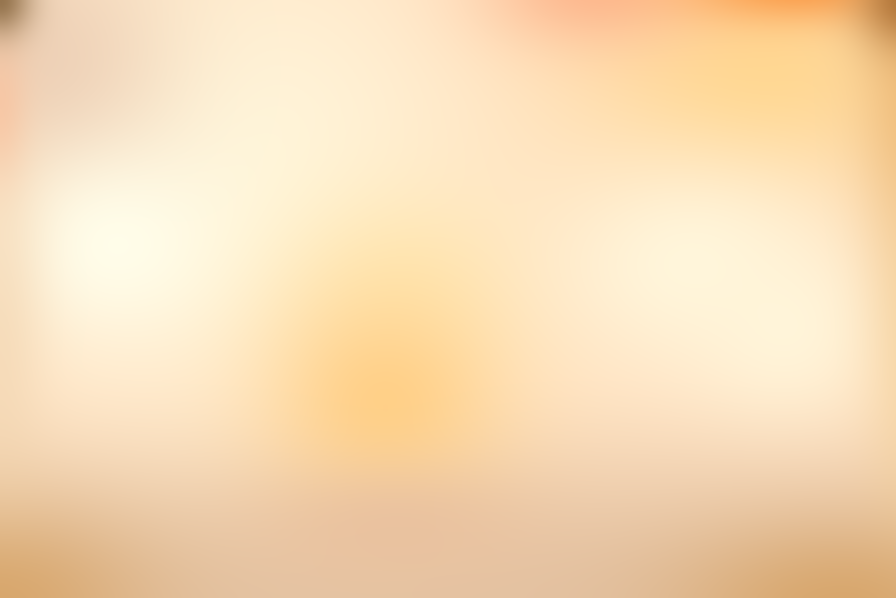
Reproduce this background procedurally as a WebGL 1 fragment shader.

```glsl
precision highp float;
// Soft out-of-focus light: cream and amber glows over a peach backdrop.
// A vertical gradient is tinted by layered elliptical Gaussian glows,
// then by darker warm tones along the edges and in the corners.

uniform vec2 u_resolution;

#define HORIZON 0.40
#define GLOW_STRENGTH 0.95
#define EDGE_STRENGTH 0.70
#define CORNER_STRENGTH 0.90
#define PEACH vec3(1.00, 0.885, 0.76)
#define CLAY vec3(0.89, 0.76, 0.635)
#define CREAM vec3(1.00, 0.965, 0.86)
#define IVORY vec3(1.00, 0.995, 0.92)
#define AMBER vec3(1.00, 0.81, 0.52)
#define ROSE vec3(0.99, 0.71, 0.55)
#define ORANGE vec3(0.98, 0.60, 0.27)
#define BRONZE vec3(0.84, 0.64, 0.40)

// Tints a colour with a soft ellipse; places and radii are canvas fractions.
vec3 glow(vec3 base, vec3 tint, vec2 offset, vec2 radius, float strength) {
    vec2 d = offset / radius;
    return mix(base, tint, strength * exp(-dot(d, d)));
}

vec3 backdrop(vec2 uv) {
    return mix(CLAY, PEACH, smoothstep(0.0, HORIZON, uv.y));
}

// Pale light on the left, with a dusky patch above it.
vec3 leftLight(vec3 color, vec2 uv) {
    vec3 dusk = vec3(0.92, 0.80, 0.70);
    color = glow(color, CREAM, uv - vec2(0.27, 0.72), vec2(0.26, 0.40), GLOW_STRENGTH);
    color = glow(color, dusk, uv - vec2(0.05, 0.88), vec2(0.14, 0.23), 0.85);
    return glow(color, IVORY, uv - vec2(0.13, 0.59), vec2(0.14, 0.16), GLOW_STRENGTH);
}

// Amber pool in the middle, fading up to yellow and down to rosy clay.
vec3 centerLight(vec3 color, vec2 uv) {
    vec3 yellow = vec3(1.00, 0.90, 0.66);
    vec3 rosyClay = vec3(0.91, 0.75, 0.62);
    color = glow(color, yellow, uv - vec2(0.45, 0.52), vec2(0.14, 0.17), 0.65);
    color = glow(color, AMBER, uv - vec2(0.43, 0.33), vec2(0.13, 0.18), GLOW_STRENGTH);
    return glow(color, rosyClay, uv - vec2(0.44, 0.12), vec2(0.16, 0.10), 0.80);
}

// Golden upper right, a slanting cream light, and hot colour along the top.
vec3 rightLight(vec3 color, vec2 uv) {
    color = glow(color, vec3(1.00, 0.84, 0.56), uv - vec2(0.85, 0.88), vec2(0.20, 0.20), GLOW_STRENGTH);
    color = glow(color, CREAM, uv - vec2(0.77, 0.56), vec2(0.15, 0.17), GLOW_STRENGTH);
    color = glow(color, CREAM, uv - vec2(0.88, 0.45), vec2(0.11, 0.15), 0.85);
    color = glow(color, ROSE, uv - vec2(0.66, 1.02), vec2(0.12, 0.10), 0.90);
    return glow(color, ORANGE, uv - vec2(0.89, 1.02), vec2(0.13, 0.06), 0.90);
}

vec3 edges(vec3 color, vec2 uv) {
    vec3 sand = vec3(0.95, 0.84, 0.70);
    color = glow(color, sand, uv - vec2(0.0, 0.40), vec2(0.05, 0.35), EDGE_STRENGTH);
    color = glow(color, ROSE, uv - vec2(0.0, 0.82), vec2(0.03, 0.12), 0.45);
    color = glow(color, sand * vec3(1.0, 0.97, 0.86), uv - vec2(1.02, 0.45), vec2(0.05, 0.38), EDGE_STRENGTH);
    return glow(color, vec3(0.92, 0.70, 0.42), uv - vec2(1.02, 0.84), vec2(0.06, 0.23), EDGE_STRENGTH);
}

vec3 corners(vec3 color, vec2 uv) {
    color = glow(color, BRONZE, uv - vec2(-0.01, -0.01), vec2(0.17, 0.16), CORNER_STRENGTH);
    color = glow(color, BRONZE, uv - vec2(0.94, -0.02), vec2(0.18, 0.14), CORNER_STRENGTH);
    color = glow(color, BRONZE * 0.65, uv - vec2(0.0, 1.0), vec2(0.035, 0.06), CORNER_STRENGTH);
    return glow(color, BRONZE * vec3(0.80, 0.68, 0.50), uv - vec2(1.01, 1.0), vec2(0.05, 0.08), CORNER_STRENGTH);
}

void main() {
    vec2 uv = gl_FragCoord.xy / u_resolution;
    vec3 color = backdrop(uv);
    color = leftLight(color, uv);
    color = centerLight(color, uv);
    color = rightLight(color, uv);
    color = edges(color, uv);
    color = corners(color, uv);
    gl_FragColor = vec4(color, 1.0);
}
```
